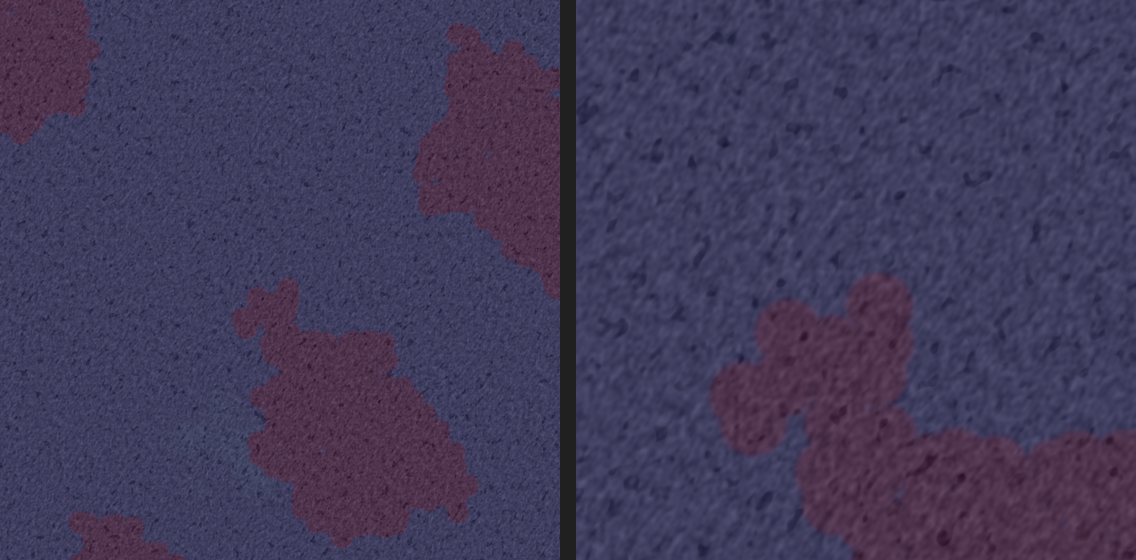
Left, the full canvas; right, a detail of the centre.
A WebGL 2 fragment shader for this texture:

```glsl
#version 300 es
precision highp float;
// Worn blue felt with ragged maroon patches, dark flecks and a faded spot.

uniform vec2 u_resolution;
out vec4 fragColor;

// Two random values in 0..1 for an integer cell.
vec2 hash2(vec2 cell) {
    uvec2 h = uvec2(ivec2(cell) + 4096) * uvec2(1664525u, 22695477u);
    h.x += h.y * 40503u;
    h.y += h.x * 69069u;
    h ^= h >> 15u;
    h.x += h.y * 40503u;
    h.y += h.x * 69069u;
    h ^= h >> 16u;
    return vec2(h & 65535u) / 65535.0;
}

float cornerSlope(vec2 cell, vec2 offset) {
    return dot(hash2(cell) * 2.0 - 1.0, offset);
}

float gradientNoise(vec2 p) {
    vec2 i = floor(p), f = p - i;
    vec2 w = f * f * f * (f * (f * 6.0 - 15.0) + 10.0);
    vec2 e = vec2(1.0, 0.0);
    return mix(mix(cornerSlope(i, f), cornerSlope(i + e.xy, f - e.xy), w.x),
               mix(cornerSlope(i + e.yx, f - e.yx), cornerSlope(i + e.xx, f - e.xx), w.x), w.y);
}

// Slanted lattice of broad hills, roughened by noise; high where maroon lies.
float patchField(vec2 p) {
    vec2 d = p - vec2(0.62, 0.26);
    vec2 phase = 6.2832 * vec2(dot(d, vec2(1.49, 1.25)), dot(d, vec2(-0.88, 0.63)));
    return cos(phase.x) + cos(phase.y)
         + 1.3 * gradientNoise(p * 5.0 + 3.7) + 0.9 * gradientNoise(p * 12.0 + 21.3);
}

// Union of soft dabs on a jittered grid, kept where the field is high.
float patchMask(vec2 p) {
    vec2 g = p * 40.0, cell = floor(g);
    float mask = 0.0;
    for (int y = -1; y <= 1; y++) {
        for (int x = -1; x <= 1; x++) {
            vec2 c = cell + vec2(x, y);
            vec2 centre = c + 0.5 + 0.5 * (hash2(c) - 0.5);
            float dab = 1.0 - smoothstep(0.6, 0.92, distance(g, centre));
            mask = max(mask, dab * step(0.8, patchField(centre / 40.0)));
        }
    }
    return mask;
}

void main() {
    vec2 p = gl_FragCoord.xy / min(u_resolution.x, u_resolution.y);

    // Nap: short fibres leaning up to the right, over a faint weave.
    vec2 q = mat2(0.57, 0.82, 0.82, -0.57) * p;
    float nap = 0.085 * gradientNoise(q * vec2(85.0, 170.0))
              + 0.085 * gradientNoise(q * vec2(190.0, 290.0) + 31.0)
              + 0.02 * gradientNoise(p * vec2(45.0, 240.0))
              + 0.02 * gradientNoise(p * vec2(240.0, 45.0) + 57.0);

    // Ragged dark flecks.
    float fleck = smoothstep(0.2, 0.5, gradientNoise(q * vec2(62.0, 88.0) + 11.0)
                + 0.65 * gradientNoise(q * vec2(140.0, 200.0) + 71.0));

    // Faded spot on the blue ground.
    float fade = 1.0 - smoothstep(0.3, 1.0, length((p - vec2(0.43, 0.2)) / vec2(0.16, 0.1))
               + gradientNoise(p * 14.0));
    vec3 blue = mix(vec3(0.247, 0.244, 0.376), vec3(0.265, 0.285, 0.395), 0.6 * fade);

    // Maroon patches with a slightly redder rim.
    float mask = patchMask(p);
    vec3 color = mix(blue, vec3(0.311, 0.202, 0.302), mask);
    color += vec3(0.02, -0.008, -0.01) * 4.0 * mask * (1.0 - mask);

    color += nap * vec3(1.0, 0.95, 1.0) - fleck * vec3(0.075, 0.07, 0.08);
    fragColor = vec4(color, 1.0);
}
```
